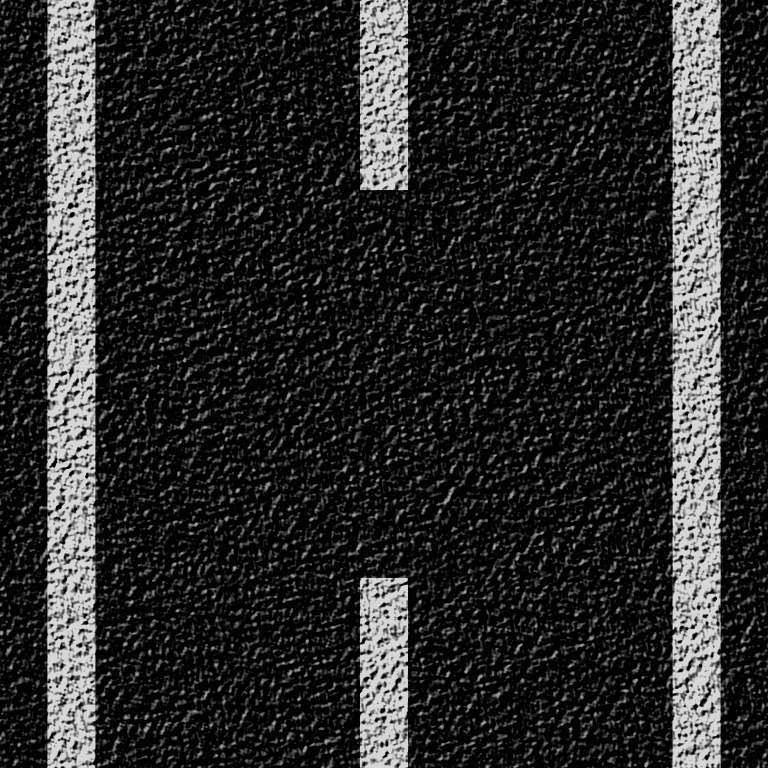
Write a three.js fragment shader that draws this pattern.

```glsl
// Asphalt road with two solid edge lines, a dashed centre line and embossed grain.
varying vec2 vUv;

const float EDGE_SOFTNESS = 0.0008;
const float LINE_WIDTH = 0.0625;
const float LINE_SPACING = 0.407;
const float DASH_LENGTH = 0.495;
const float DASH_PERIOD = 1.0;
const float GRAIN_CELLS = 155.0;
const vec2 EMBOSS_OFFSET = vec2(0.0028, -0.0028);

float hash(vec2 p) {
  return fract(sin(dot(p, vec2(127.1, 311.7))) * 43758.5453);
}

float valueNoise(vec2 p) {
  vec2 cell = floor(p);
  vec2 f = fract(p);
  f = f * f * (3.0 - 2.0 * f);
  float low = mix(hash(cell), hash(cell + vec2(1.0, 0.0)), f.x);
  float high = mix(hash(cell + vec2(0.0, 1.0)), hash(cell + vec2(1.0, 1.0)), f.x);
  return mix(low, high, f.y);
}

vec2 rotate(vec2 p, float angle) {
  float c = cos(angle);
  float s = sin(angle);
  return vec2(c * p.x - s * p.y, s * p.x + c * p.y);
}

// Height of the stone grain, turned to hide the noise lattice.
float grainHeight(vec2 p) {
  float coarse = valueNoise(rotate(p, 0.5) * GRAIN_CELLS + 17.0);
  float fine = valueNoise(rotate(p, 1.2) * GRAIN_CELLS * 2.0 + 53.0);
  return 0.65 * coarse + 0.35 * fine;
}

// Slope toward a light at the upper left.
float grainSlope(vec2 p, vec2 offset) {
  return grainHeight(p + offset) - grainHeight(p);
}

// Smooth band of a given width around zero.
float band(float x, float width) {
  float d = abs(x) - 0.5 * width;
  return 1.0 - smoothstep(-EDGE_SOFTNESS, EDGE_SOFTNESS, d);
}

// Signed distance to the nearest multiple of the period.
float repeatCentered(float x, float period) {
  return (fract(x / period + 0.5) - 0.5) * period;
}

// Coverage of the painted lane markings.
float laneMarkings(vec2 uv) {
  float x = uv.x - 0.5;
  float edges = band(abs(x) - LINE_SPACING, LINE_WIDTH);
  float dash = band(repeatCentered(uv.y, DASH_PERIOD), DASH_LENGTH);
  return max(edges, band(x, LINE_WIDTH) * dash);
}

void main() {
  float slope = grainSlope(vUv, EMBOSS_OFFSET);
  float asphalt = clamp(1.3 * slope - 0.02, 0.008, 0.6);
  float paint = clamp(0.75 + 2.3 * slope, 0.02, 0.84);
  gl_FragColor = vec4(vec3(mix(asphalt, paint, laneMarkings(vUv))), 1.0);
}
```
